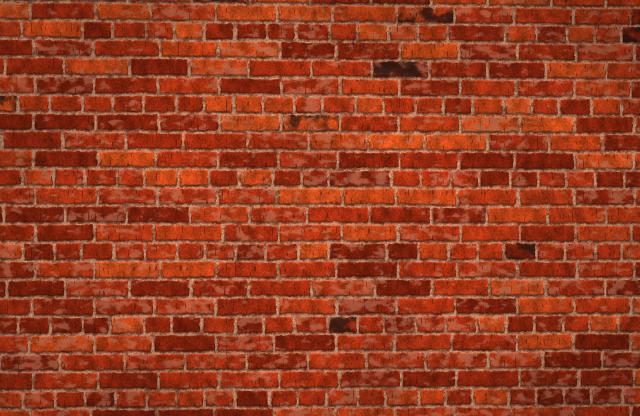
This texture is drawn by a WebGL 2 fragment shader. Its source:

```glsl
#version 300 es
precision highp float;

uniform vec2 u_resolution;
out vec4 fragColor;

// Layout, in units of the canvas height
const float COURSE = 0.0446;      // height of one course with its joint
const float STRETCHER = 0.150;    // length of one long brick with its joint
const float JOINT = 0.0070;       // mortar width
const float CORNER = 0.0022;
const float ROUGHNESS = 0.0021;   // chipping of the brick edges
const float LEVEL_ROW = 13.5;     // course that stays level
const float LEVEL_Y = 0.396;
const float ROW_SHRINK = 0.018;   // perspective towards the right
const float COLUMN_SHRINK = 0.025;
const vec4 BOND = vec4(0.54, 0.36, 0.53, 0.05);  // joint phase of four courses
const float ROW_JITTER = 0.10;
const float JOINT_JITTER = 0.09;
const float MERGED_HEADERS = 0.12;
const float SOOTY_BRICKS = 0.05;
const vec2 SHADOW_SHIFT = vec2(0.0012, 0.0036);

// Colours
const vec3 DEEP_RED = vec3(0.46, 0.115, 0.040);
const vec3 BRICK_RED = vec3(0.63, 0.175, 0.060);
const vec3 ORANGE = vec3(0.76, 0.290, 0.100);
const vec3 PALE_WEAR = vec3(0.74, 0.460, 0.350);
const vec3 SOOT = vec3(0.17, 0.090, 0.065);
const vec3 MORTAR = vec3(0.74, 0.530, 0.410);
const vec3 MORTAR_DIRT = vec3(0.53, 0.310, 0.220);
const vec3 SHADOW = vec3(0.25, 0.090, 0.050);

struct Brick { float dist; vec2 id; vec2 local; };

float hash(vec2 p) {
    vec3 q = fract(p.xyx * vec3(0.1031, 0.1030, 0.0973));
    q += dot(q, q.yzx + 33.33);
    return fract((q.x + q.y) * q.z);
}

vec2 gradient(vec2 cell) {
    float angle = 6.2832 * hash(cell);
    return vec2(cos(angle), sin(angle));
}

float noise(vec2 p) {
    vec2 i = floor(p), f = p - i;
    vec2 w = f * f * f * (f * (f * 6.0 - 15.0) + 10.0);
    vec2 e = vec2(1.0, 0.0);
    float low = mix(dot(gradient(i), f), dot(gradient(i + e), f - e), w.x);
    float high = mix(dot(gradient(i + e.yx), f - e.yx), dot(gradient(i + 1.0), f - 1.0), w.x);
    return 1.4 * mix(low, high, w.y);
}

float fbm(vec2 p) {
    float sum = 0.0, amplitude = 0.5;
    for (int i = 0; i < 4; i++) {
        sum += amplitude * noise(p);
        p = mat2(1.6, 1.2, -1.2, 1.6) * p + 17.3;
        amplitude *= 0.5;
    }
    return sum;
}

// Three stretcher courses to one header course, with uneven edges
Brick wall(vec2 p) {
    p.y += 0.0018 * noise(p * vec2(7.0, 11.0));
    float r = LEVEL_ROW + (LEVEL_Y - p.y) / (COURSE * (1.0 - ROW_SHRINK * p.x));
    float row = floor(r);
    int kind = int(mod(row, 4.0));
    float u = p.x * (1.0 + COLUMN_SHRINK * p.x) / STRETCHER - BOND[kind];
    u += ROW_JITTER * (hash(vec2(row + 50.0, 7.0)) - 0.5);
    u += JOINT_JITTER * noise(vec2(u * 1.3, row * 17.37));

    float start = floor(u), span = 1.0;
    if (kind == 1 && hash(vec2(start + 9.0, row + 80.0)) > MERGED_HEADERS) {
        start = floor(u * 2.0) * 0.5;
        span = 0.5;
    }
    vec2 id = vec2(start * 2.0 + 20.0, row + 20.0);
    vec2 local = vec2((u - start - 0.5 * span) * STRETCHER, (0.5 - fract(r)) * COURSE);
    vec2 halfSize = 0.5 * (vec2(span * STRETCHER, COURSE) - JOINT);
    halfSize -= 0.0012 * vec2(hash(id + 3.1), hash(id + 5.7));
    vec2 q = abs(local) - halfSize + CORNER;
    float dist = length(max(q, 0.0)) + min(max(q.x, q.y), 0.0) - CORNER;
    dist += ROUGHNESS * (noise(p * 75.0) + 0.7 * noise(p * 190.0));
    return Brick(dist, id, local);
}

vec3 brickFace(vec2 p, Brick b) {
    float tone = hash(b.id) + 0.22 * (p.y - 0.5);
    vec3 color = mix(DEEP_RED, BRICK_RED, smoothstep(0.0, 0.55, tone));
    color = mix(color, ORANGE, smoothstep(0.55, 1.1, tone));
    vec2 q = p + b.id * 3.7;
    color *= 1.0 + 0.45 * fbm(q * vec2(38.0, 26.0)) + 0.16 * noise(q * 210.0);
    // Rubbed pale patches, soot and fine upright cracks
    float wear = fbm(q * vec2(30.0, 48.0)) + 0.55 * (hash(b.id + 11.3) - 0.62);
    color = mix(color, PALE_WEAR, 0.60 * smoothstep(0.0, 0.38, wear));
    float sooty = step(1.0 - SOOTY_BRICKS, hash(b.id + 23.9));
    color = mix(color, SOOT, 0.85 * sooty * smoothstep(-0.25, 0.2, fbm(q * 24.0)));
    float crack = smoothstep(0.42, 0.75, noise(q * vec2(190.0, 42.0)));
    color = mix(color, SHADOW, 0.55 * crack);
    // Lit upper edge, worn dark lower edge
    float rim = smoothstep(-0.0045, 0.0, b.dist);
    return color * (1.0 + rim * 0.28 * sign(b.local.y));
}

vec3 mortarBed(vec2 p, float pixel) {
    float dirt = smoothstep(-0.15, 0.4, fbm(p * 55.0));
    vec3 color = mix(MORTAR, MORTAR_DIRT, dirt) * (1.0 + 0.22 * noise(p * 230.0));
    float shadowDist = wall(p + SHADOW_SHIFT).dist;
    float shade = 1.0 - smoothstep(-0.0008 - pixel, 0.0008 + pixel, shadowDist);
    return mix(color, SHADOW, shade * (0.60 + 0.45 * noise(p * 28.0)));
}

void main() {
    vec2 p = gl_FragCoord.xy / u_resolution.y;
    float pixel = 1.0 / u_resolution.y;
    Brick b = wall(p);
    float cover = 1.0 - smoothstep(-0.7 * pixel, 0.7 * pixel, b.dist);
    vec3 color = mix(mortarBed(p, pixel), brickFace(p, b), cover);

    // Broad weathering and darker outer edges
    vec2 c = gl_FragCoord.xy / u_resolution - 0.5;
    color *= 1.06 + 0.10 * noise(p * 4.0) - 0.55 * dot(c, c);
    fragColor = vec4(clamp(color, 0.0, 1.0), 1.0);
}
```
